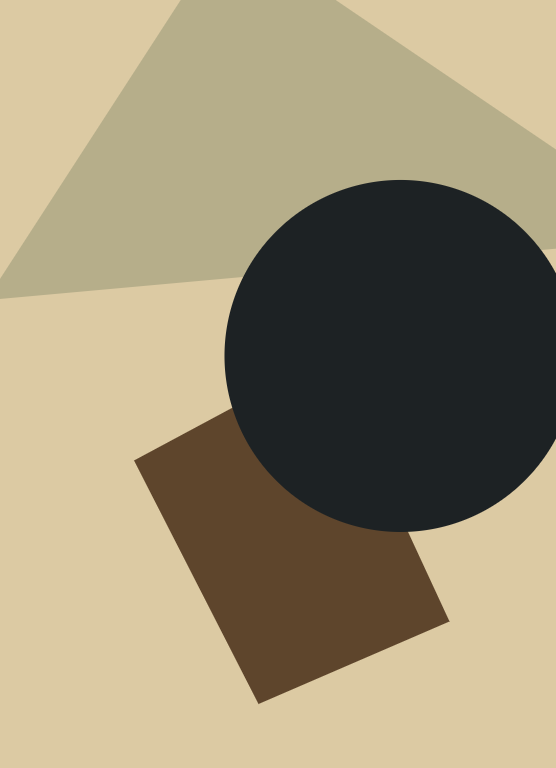
Reproduce this background procedurally as a Shadertoy shader.

```glsl
// Flat abstract composition: a sage triangle, a brown quad and a dark disc on sand.

// Lengths are in canvas heights, with the origin at the lower left.
const vec3 SAND  = vec3(0.863, 0.792, 0.639);
const vec3 SAGE  = vec3(0.714, 0.682, 0.541);
const vec3 BROWN = vec3(0.369, 0.271, 0.173);
const vec3 INK   = vec3(0.114, 0.133, 0.141);

const vec2  DISC_CENTER = vec2(0.5215, 0.5365);
const float DISC_RADIUS = 0.2292;

// Corners run counterclockwise.
const vec2 TRI_LEFT  = vec2(-0.0180, 0.6091);
const vec2 TRI_RIGHT = vec2(0.8919, 0.6914);
const vec2 TRI_APEX  = vec2(0.2969, 1.0951);

const vec2 QUAD_LEFT   = vec2(0.1745, 0.4004);
const vec2 QUAD_BOTTOM = vec2(0.3366, 0.0833);
const vec2 QUAD_RIGHT  = vec2(0.5853, 0.1908);
const vec2 QUAD_TOP    = vec2(0.4258, 0.5352);

// Signed distance to the line from a to b, negative on its left side.
float edgeDistance(vec2 p, vec2 a, vec2 b) {
    vec2 along = normalize(b - a);
    return dot(p - a, vec2(along.y, -along.x));
}

float triangleDistance(vec2 p, vec2 a, vec2 b, vec2 c) {
    return max(edgeDistance(p, a, b),
           max(edgeDistance(p, b, c), edgeDistance(p, c, a)));
}

float quadDistance(vec2 p, vec2 a, vec2 b, vec2 c, vec2 d) {
    return max(max(edgeDistance(p, a, b), edgeDistance(p, b, c)),
               max(edgeDistance(p, c, d), edgeDistance(p, d, a)));
}

// Coverage of a shape, softened over one pixel.
float coverage(float dist) {
    return clamp(0.5 - dist * iResolution.y, 0.0, 1.0);
}

void mainImage(out vec4 fragColor, in vec2 fragCoord) {
    vec2 p = fragCoord / iResolution.y;

    float triangle = triangleDistance(p, TRI_LEFT, TRI_RIGHT, TRI_APEX);
    float quad = quadDistance(p, QUAD_LEFT, QUAD_BOTTOM, QUAD_RIGHT, QUAD_TOP);
    float disc = length(p - DISC_CENTER) - DISC_RADIUS;

    // Layers from back to front
    vec3 color = SAND;
    color = mix(color, SAGE, coverage(triangle));
    color = mix(color, BROWN, coverage(quad));
    color = mix(color, INK, coverage(disc));

    fragColor = vec4(color, 1.0);
}
```
